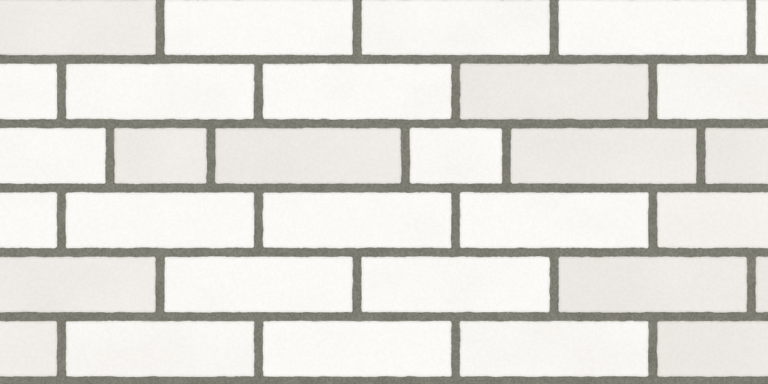
Write a Shadertoy shader that draws this texture.

```glsl
#define COURSE_H 0.1675
#define BASE_Y 0.0078
#define BRICK_L 0.5133
#define HEADER_L 0.2630
#define MIXED_L 0.7695
#define MIXED_COURSE 3.0
#define JOINT 0.0228
#define CORNER 0.006
#define WOBBLE 0.0022

const vec3 WHITE = vec3(0.988, 0.982, 0.966);
const vec3 BLUSH = vec3(0.936, 0.922, 0.902);
const vec3 MORTAR = vec3(0.492, 0.491, 0.450);

float hash(vec2 p) {
    vec3 q = fract(vec3(p.xyx) * 0.1031);
    q += dot(q, q.yzx + 33.33);
    return fract((q.x + q.y) * q.z);
}

float noise(vec2 p) {
    vec2 i = floor(p), f = fract(p);
    f = f * f * (3.0 - 2.0 * f);
    return mix(mix(hash(i), hash(i + vec2(1, 0)), f.x),
               mix(hash(i + vec2(0, 1)), hash(i + vec2(1, 1)), f.x), f.y);
}

float roundedBox(vec2 p, vec2 halfSize, float r) {
    vec2 q = abs(p) - halfSize + r;
    return length(max(q, 0.0)) + min(max(q.x, q.y), 0.0) - r;
}

// Finds the brick at uv: its local position, size and identity
void brickAt(vec2 uv, out vec2 local, out vec2 size, out vec2 id) {
    float y = (uv.y - BASE_Y) / COURSE_H;
    float course = floor(y);
    float x, width, index;
    if (course == MIXED_COURSE) {
        // Headers alternate with stretchers
        float s = uv.x - 0.2865;
        float pairIndex = floor(s / MIXED_L);
        x = s - pairIndex * MIXED_L;
        float stretcher = step(HEADER_L, x);
        x -= stretcher * HEADER_L;
        width = mix(HEADER_L, MIXED_L - HEADER_L, stretcher);
        index = 2.0 * pairIndex + stretcher;
    } else {
        // Running bond, shifted by half a brick on odd courses
        float s = uv.x - 0.1600 - 0.5 * BRICK_L * mod(course, 2.0);
        index = floor(s / BRICK_L);
        x = s - index * BRICK_L;
        width = BRICK_L;
    }
    size = vec2(width, COURSE_H);
    local = vec2(x, (y - course) * COURSE_H) - 0.5 * size;
    id = vec2(index, course) + 20.0;
}

void mainImage(out vec4 fragColor, in vec2 fragCoord) {
    vec2 uv = fragCoord / iResolution.y;
    float pixel = 1.0 / iResolution.y;
    vec2 local, size, id;
    brickAt(uv, local, size, id);

    // Slightly uneven brick outline
    float wobble = (noise(uv * 45.0) - 0.5) * WOBBLE
                 + (noise(uv * 130.0 + 9.0) - 0.5) * WOBBLE * 0.6;
    float d = roundedBox(local, 0.5 * (size - JOINT), CORNER) + wobble;

    // Glazed face: tint per brick, soft mottling, fine grain, worn rim
    float tone = smoothstep(0.45, 0.85, hash(id * 7.3 + 2.7));
    float cloud = noise(uv * vec2(9.0, 14.0) + id * 3.1) - 0.5;
    float grain = noise(uv * 190.0) - 0.5;
    vec3 face = mix(WHITE, BLUSH, clamp(tone + cloud * 0.3, 0.0, 1.0));
    face += grain * 0.018;
    face -= 0.012 * smoothstep(-0.2, 0.2, -local.x / size.x) * tone;
    face -= 0.05 * smoothstep(-0.009, 0.0, d);

    // Sandy mortar, shaded where it meets the bricks
    float sand = noise(uv * 230.0 + 40.0) - 0.5;
    float patches = noise(uv * 35.0 + 70.0) - 0.5;
    vec3 mortar = MORTAR + sand * 0.07 + patches * 0.03;
    float shadow = 1.0 - smoothstep(0.0, 0.005, d);
    mortar -= 0.03 * shadow * step(local.y, 0.0);

    float edge = max(pixel, 0.0025);
    float cover = 1.0 - smoothstep(-edge, edge, d);
    fragColor = vec4(clamp(mix(mortar, face, cover), 0.0, 1.0), 1.0);
}
```
